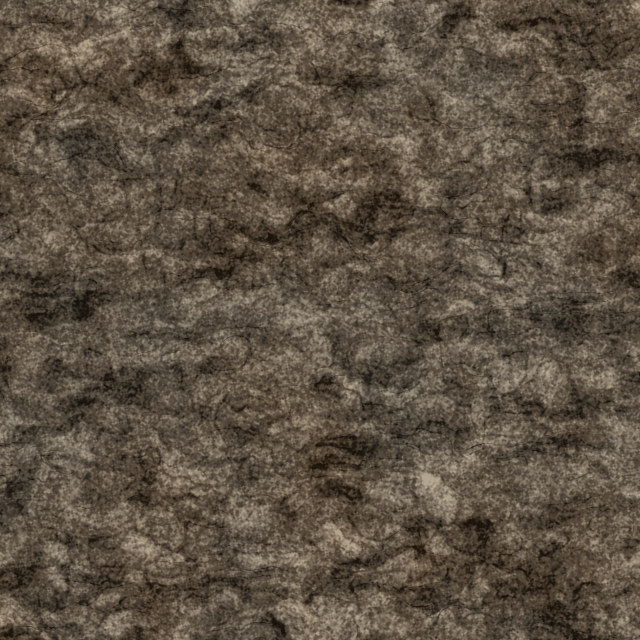
Give the GLSL for this texture, as a WebGL 1 fragment shader.

```glsl
precision highp float;
// Weathered brown rock: layered value noise gives blotches, bedding streaks and
// grain; warped cells give half-buried stones, and thin noise contours give cracks.
// All layers add up to one tone, which an earthy colour ramp turns into colour.

uniform vec2 u_resolution;

const vec3 SOIL_DARK = vec3(0.095, 0.073, 0.045);
const vec3 EARTH_MID = vec3(0.350, 0.302, 0.246);
const vec3 DUST_LIGHT = vec3(0.700, 0.645, 0.560);
const vec3 WARM_TINT = vec3(0.045, 0.0, -0.035);

float hash(vec2 p) {
  vec3 q = fract(p.xyx * 0.1031);
  q += dot(q, q.yzx + 33.33);
  return fract((q.x + q.y) * q.z);
}

vec2 hash2(vec2 p) {
  return vec2(hash(p), hash(p + 71.7));
}

mat2 rotation(float angle) {
  return mat2(cos(angle), sin(angle), -sin(angle), cos(angle));
}

// Value noise from 0 to 1.
float noise(vec2 p) {
  vec2 cell = floor(p);
  vec2 f = fract(p);
  f = f * f * (3.0 - 2.0 * f);
  float low = mix(hash(cell), hash(cell + vec2(1.0, 0.0)), f.x);
  float high = mix(hash(cell + vec2(0.0, 1.0)), hash(cell + 1.0), f.x);
  return mix(low, high, f.y);
}

// Five octaves of noise, centred on zero.
float fbm(vec2 p) {
  float sum = 0.0;
  float amplitude = 0.5;
  for (int i = 0; i < 5; i++) {
    sum += amplitude * (noise(p) - 0.5);
    p = mat2(1.6, 1.2, -1.2, 1.6) * p + 17.3;
    amplitude *= 0.5;
  }
  return sum;
}

// Horizontal fibres: noise stretched along x without rotating its octaves.
float streaks(vec2 p) {
  float sum = 0.0;
  float amplitude = 0.5;
  for (int i = 0; i < 4; i++) {
    sum += amplitude * (noise(p) - 0.5);
    p = p * 1.9 + 23.1;
    amplitude *= 0.6;
  }
  return sum;
}

// Stones: x = gap to the nearest border, y = height in stone, z = stone id.
vec3 stones(vec2 p) {
  vec2 cell = floor(p);
  float nearest = 8.0;
  float second = 8.0;
  vec2 offset = vec2(0.0);
  float id = 0.0;
  for (int y = -1; y <= 1; y++) {
    for (int x = -1; x <= 1; x++) {
      vec2 neighbour = cell + vec2(float(x), float(y));
      vec2 toPoint = p - neighbour - hash2(neighbour);
      float d = length(toPoint);
      if (d < nearest) {
        second = nearest;
        nearest = d;
        offset = toPoint;
        id = hash(neighbour + 5.3);
      } else {
        second = min(second, d);
      }
    }
  }
  return vec3(second - nearest, offset.y, id);
}

// Thin broken lines along the middle contour of a noise field.
float crack(vec2 p, float width) {
  float line = 1.0 - smoothstep(0.0, width, abs(noise(p) - 0.5));
  return line * smoothstep(0.4, 0.7, noise(p * 0.8 + 41.0));
}

// Pixel-scale sand in two sizes, turned off the axes to hide the lattice.
float grain(vec2 p) {
  float fine = noise(rotation(0.6) * p * 330.0) - 0.5;
  float coarse = noise(rotation(1.1) * p * 190.0 + 9.0) - 0.5;
  return 0.36 * fine + 0.24 * coarse;
}

vec3 earthRamp(float tone) {
  vec3 lower = mix(SOIL_DARK, EARTH_MID, smoothstep(-0.1, 1.1, tone * 2.0));
  vec3 upper = mix(EARTH_MID, DUST_LIGHT, tone * 2.0 - 1.0);
  return tone < 0.5 ? lower : upper;
}

void main() {
  vec2 p = gl_FragCoord.xy / min(u_resolution.x, u_resolution.y);
  vec2 warp = vec2(fbm(p * 14.0 + 3.0), fbm(p * 14.0 + 57.0));
  vec2 q = p + warp * 0.06;

  // Blotches, mottling, bedding and grain
  float tone = 0.555 + 0.38 * fbm(q * vec2(6.0, 8.0));
  tone += 0.60 * fbm(q * vec2(24.0, 32.0) + 11.0);
  tone += 0.36 * streaks(rotation(0.3) * q * vec2(62.0, 80.0) + 5.0);
  float bedding = smoothstep(0.3, 0.7, noise(p * vec2(4.0, 7.0) + 8.0));
  tone += 0.42 * bedding * streaks(q * vec2(11.0, 60.0));
  tone += grain(p);

  // Half-buried stones with lit tops and dark seams
  vec3 stone = stones(q * vec2(14.0, 20.0));
  float exposed = smoothstep(0.3, 0.65, noise(p * 8.0 + 31.0));
  float body = smoothstep(0.0, 0.3, stone.x);
  tone += exposed * body * (0.18 * (stone.z - 0.45) + 0.16 * stone.y);
  tone -= exposed * 0.13 * (1.0 - smoothstep(0.0, 0.13, stone.x));

  // Cracks at four scales, longer along x
  for (int i = 0; i < 4; i++) {
    float scale = 10.0 + 9.0 * float(i);
    vec2 crackPoint = (p + warp * 0.05) * vec2(0.8, 1.4) * scale;
    tone -= 0.17 * crack(crackPoint + 19.0 * float(i), 0.03 + 0.018 * float(i));
  }

  // Deep stains and flat dark hollows
  float stain = smoothstep(0.05, 0.24, fbm(q * vec2(9.0, 12.0) + 83.0));
  float hollow = smoothstep(0.12, 0.24, fbm(q * vec2(13.0, 36.0) + 29.0));
  tone -= 0.20 * stain + 0.18 * hollow;

  vec3 color = earthRamp(clamp(tone, 0.0, 1.0));
  color += WARM_TINT * (fbm(q * 8.0 + 101.0) + 0.1 * stain);
  gl_FragColor = vec4(color, 1.0);
}
```
